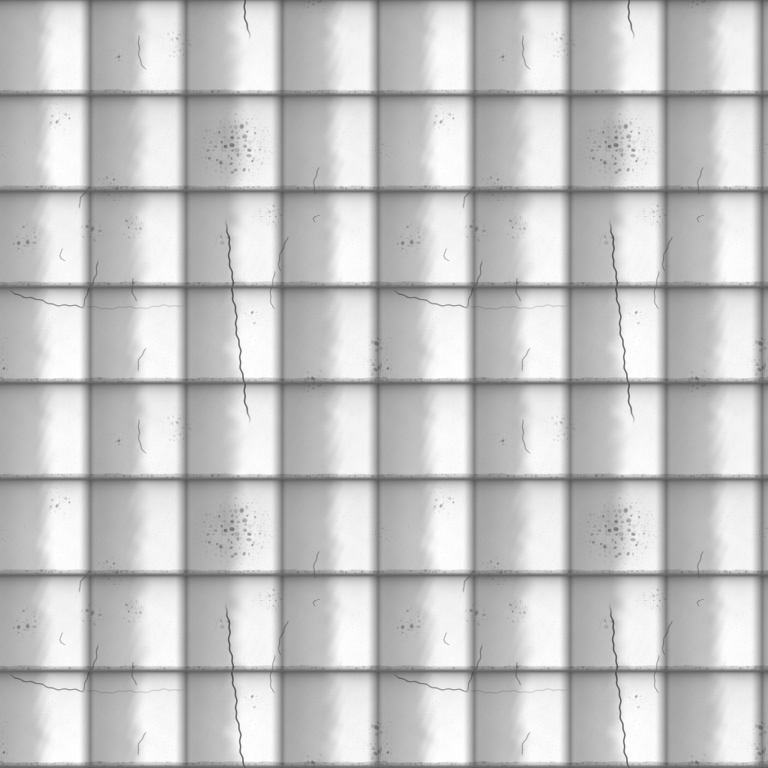
Give the GLSL for this texture map, as a WebGL 1 fragment shader.

```glsl
precision highp float;
// Grey roof tiles, eight by eight: each has a shaded trough, a bright crest,
// a rough lower lip and a shadow under the row above. Cellular flecks, stains
// and fine cracks lie on top; the wear wraps every four tiles.
uniform vec2 u_resolution;

const float TILES = 8.0;                        // tiles across and down
const float WEAR_PERIOD = 4.0;                  // tiles before the wear repeats
const vec2 TILE_ORIGIN = vec2(0.945, 0.988);    // groove and seam position
const float TROUGH_DARK = 0.665;
const float TROUGH_LIGHT = 0.745;
const float CREST = 0.965;
const float EDGE_SHADE = 0.62;
const float LIP_HEIGHT = 0.05;
const float SEAM_WIDTH = 0.016;
const float FLECK_CELLS = 18.0;                 // fleck cells per tile
const float TAU = 6.2831853;

vec2 hash2(vec2 p) {
  vec3 q = fract(vec3(p.xyx) * vec3(0.1031, 0.1030, 0.0973));
  q += dot(q, q.yzx + 33.33);
  return fract((q.xx + q.yz) * q.zy);
}

// Shortest offset on the wrapped wear sheet
vec2 wrapOffset(vec2 d) {
  return mod(d + 0.5 * WEAR_PERIOD, WEAR_PERIOD) - 0.5 * WEAR_PERIOD;
}

// Layered sines, whole cycles per wear period
float ripples(vec2 p) {
  vec2 a = p * TAU / WEAR_PERIOD;
  return 0.4 * sin(3.0 * a.x + 5.0 * a.y + 1.3 * sin(4.0 * a.x - 2.0 * a.y))
       + 0.3 * sin(11.0 * a.x - 7.0 * a.y + 2.0 * sin(6.0 * a.y))
       + 0.2 * sin(23.0 * a.x + 17.0 * a.y + 2.0 * sin(9.0 * a.x));
}

// Round specks in jittered cells; amount scales their size
float flecks(vec2 p, float cells, float amount, float pixel) {
  vec2 g = p * cells;
  float soft = 0.08 + pixel * cells * 0.5;
  float cover = 0.0;
  for (int j = -1; j <= 1; j++) {
    for (int i = -1; i <= 1; i++) {
      vec2 cell = floor(g) + vec2(float(i), float(j));
      vec2 id = mod(cell, cells * WEAR_PERIOD);
      vec2 centre = cell + 0.15 + 0.7 * hash2(id);
      vec2 rnd = hash2(id + 91.0);
      float radius = 0.5 * amount * rnd.x;
      float dot1 = 1.0 - smoothstep(radius - soft, radius + soft, length(g - centre));
      cover = max(cover, dot1 * rnd.y * smoothstep(0.0, 0.12, radius));
    }
  }
  return cover;
}

// Bowed, wavering hairline that fades at both ends
float crack(vec2 p, vec2 from, vec2 to, float bow, float width, float pixel) {
  vec2 halfSpan = 0.5 * (to - from);
  float reach = length(halfSpan);
  vec2 dir = halfSpan / reach;
  vec2 d = wrapOffset(p - from - halfSpan);
  float along = dot(d, dir);
  float s = along / reach;
  float waver = 0.010 * sin(along * 17.0) + 0.005 * sin(along * 53.0 + 1.0);
  float across = dot(d, vec2(-dir.y, dir.x)) - bow * (1.0 - s * s) - waver;
  return (1.0 - smoothstep(0.0, width + pixel, abs(across)))
       * (1.0 - smoothstep(0.8, 1.0, abs(s)));
}

// Shade across one tile, from groove to groove
float tileProfile(float u, float shift) {
  float shade = mix(TROUGH_DARK, TROUGH_LIGHT, smoothstep(0.03, 0.42, u));
  shade = mix(shade, CREST, smoothstep(0.38, 0.63, u + shift));
  shade = mix(shade, EDGE_SHADE, smoothstep(0.87, 1.0, u));
  float edge = min(u, 1.0 - u) / 0.024;
  return shade * (1.0 - 0.17 * exp(-edge * edge));
}

void main() {
  vec2 uv = gl_FragCoord.xy / u_resolution;
  vec2 p = vec2(uv.x, 1.0 - uv.y) * TILES;      // tile units, y downward
  float pixel = TILES / u_resolution.y;
  vec2 local = fract(p - TILE_ORIGIN);
  vec2 variety = hash2(mod(floor(p - TILE_ORIGIN), WEAR_PERIOD) + 5.0);
  float mottle = ripples(p);

  // Curved body, lighter toward the lip
  float shade = tileProfile(local.x, 0.035 * mottle + 0.06 * (variety.x - 0.5));
  shade *= 0.98 + 0.035 * variety.y + 0.012 * mottle;
  shade *= 1.02 - 0.40 * exp(-local.y / 0.055) - 0.09 * exp(-local.y / 0.3);

  // Stains gather the flecks
  float stain = 1.0 - smoothstep(0.05, 0.52, length(wrapOffset(p - vec2(2.45, 1.52))));
  float gather = 0.32 + 0.62 * stain;
  for (int i = 0; i < 14; i++) {
    vec2 seed = vec2(float(i) * 3.0 + 1.0, 17.0);
    float size = mix(0.10, 0.26, hash2(seed + 40.0).x);
    float blot = 1.0 - smoothstep(0.0, size, length(wrapOffset(p - WEAR_PERIOD * hash2(seed))));
    gather = max(gather, 0.32 + 0.5 * blot);
  }
  vec2 warped = p + 0.02 * vec2(mottle, ripples(p.yx + 1.0));
  float wear = flecks(warped, FLECK_CELLS, gather, pixel) * smoothstep(0.3, 0.8, gather);
  wear += 0.22 * flecks(warped + 0.5, 2.0 * FLECK_CELLS, gather, pixel);
  shade *= 1.0 - 0.34 * wear - 0.07 * stain * (0.7 + mottle);

  // Long cracks, then scattered hairlines
  float lines = 0.55 * crack(p, vec2(2.36, 2.25), vec2(2.60, 4.45), 0.02, 0.006, pixel);
  lines += 0.35 * crack(p, vec2(0.08, 3.02), vec2(0.90, 3.20), 0.04, 0.004, pixel);
  lines += 0.12 * crack(p, vec2(0.85, 3.20), vec2(1.95, 3.17), 0.02, 0.004, pixel);
  lines += 0.28 * crack(p, vec2(0.84, 3.22), vec2(1.03, 2.70), 0.02, 0.004, pixel);
  for (int i = 0; i < 9; i++) {
    vec2 seed = vec2(float(i) * 5.0 + 2.0, 63.0);
    vec2 start = WEAR_PERIOD * hash2(seed);
    vec2 span = vec2(0.22, 0.36) * (hash2(seed + 21.0) - vec2(0.5, -0.2));
    lines += 0.25 * crack(p, start, start + span, 0.04, 0.004, pixel);
  }
  shade *= 1.0 - min(lines, 0.6);

  // Rough lip and dark seam
  float rise = 1.0 - local.y;
  float grain = flecks(p, 32.0, 1.0, pixel);
  float lip = 1.0 - smoothstep(LIP_HEIGHT - pixel, LIP_HEIGHT + pixel, rise + 0.008 * mottle);
  shade *= 1.0 - lip * (0.15 + 0.16 * grain);
  float seam = min(rise, local.y) / (SEAM_WIDTH + 0.3 * pixel);
  shade = mix(shade, 0.40, 0.8 * exp(-seam * seam));

  gl_FragColor = vec4(vec3(clamp(shade, 0.0, 1.0)), 1.0);
}
```
